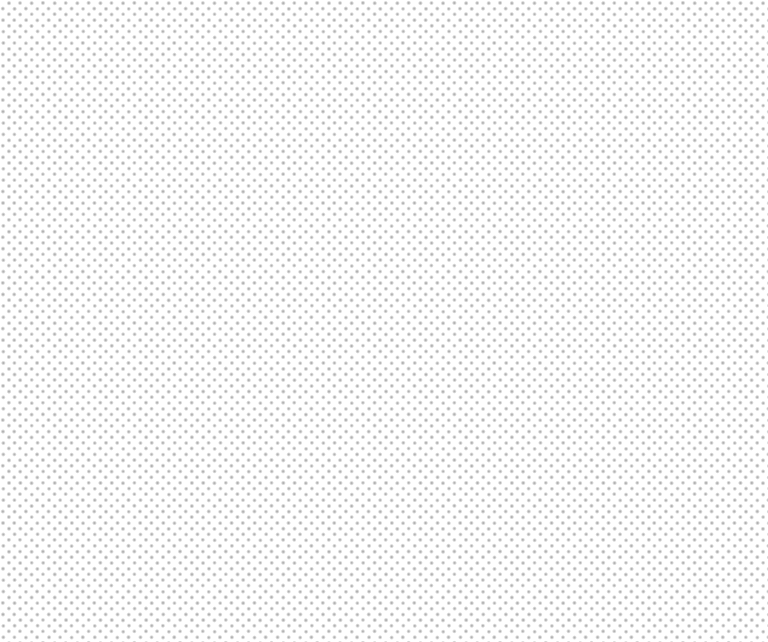
Give the GLSL for this pattern, as a Shadertoy shader.

```glsl
// Small grey polka dots in staggered rows on white, slightly uneven in place and size.

const float REPEATS_ACROSS = 67.2;          // tiles over the canvas width
const float BLOCK = 4.0;                    // tiles after which the unevenness repeats
const float DOT_RADIUS = 0.126;             // in tiles
const float RADIUS_VARIATION = 0.008;       // in tiles
const float PLACE_VARIATION = 0.025;        // in tiles
const float EDGE_SOFTNESS = 0.165;          // in tiles
const vec2 FIRST_DOT = vec2(0.77, 0.26);    // in tiles, from the top left corner
const vec3 PAPER_COLOR = vec3(1.0);
const vec3 DOT_COLOR = vec3(0.70);

// Three random values from 0 to 1 for a cell.
vec3 hash32(vec2 p) {
    vec3 q = fract(p.xyx * vec3(0.1031, 0.1030, 0.0973));
    q += dot(q, q.yxz + 33.33);
    return fract((q.xxy + q.yzz) * q.zyx);
}

// Signed distance to the nearest dot of an uneven square lattice with unit spacing.
float latticeDots(vec2 p, float seed) {
    vec2 cell = floor(p + 0.5);
    vec3 variation = hash32(mod(cell, BLOCK) + seed) * 2.0 - 1.0;
    vec2 center = cell + variation.xy * PLACE_VARIATION;
    return length(p - center) - DOT_RADIUS - variation.z * RADIUS_VARIATION;
}

void mainImage(out vec4 fragColor, in vec2 fragCoord) {
    // Tile units, measured from the top left corner
    float tilesPerPixel = REPEATS_ACROSS / iResolution.x;
    vec2 fromTopLeft = vec2(fragCoord.x, iResolution.y - fragCoord.y);
    vec2 p = fromTopLeft * tilesPerPixel - FIRST_DOT;

    // Two lattices, half a tile apart, make the staggered rows
    float dist = min(latticeDots(p, 1.0), latticeDots(p - 0.5, 17.0));

    // Soft edge, never narrower than one pixel
    float edge = max(EDGE_SOFTNESS, tilesPerPixel);
    float coverage = clamp(0.5 - dist / edge, 0.0, 1.0);
    fragColor = vec4(mix(PAPER_COLOR, DOT_COLOR, coverage), 1.0);
}
```
